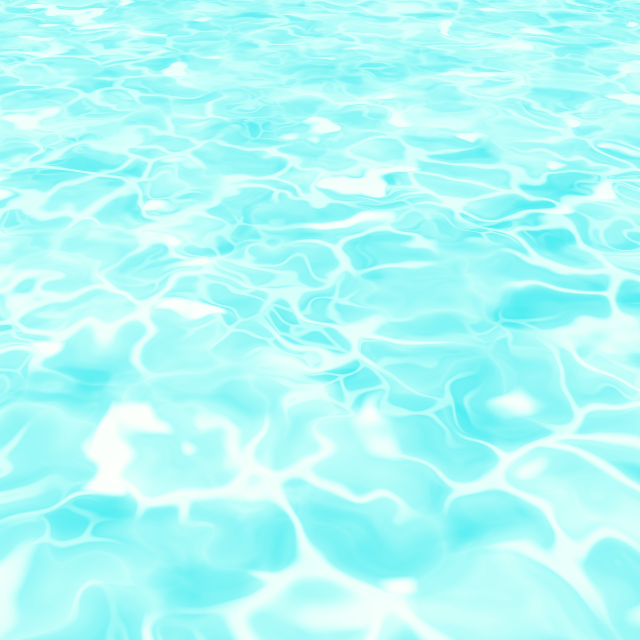
A WebGL 2 fragment shader for this texture:

```glsl
#version 300 es
precision highp float;
// Sunlit turquoise pool water seen at a slant, with bright caustic ripples.

#define HORIZON 1.4
#define CELL_SCALE 7.6
#define DEPTH_STRETCH 1.5
#define JITTER 0.88
#define WARP 0.85
#define LINE_WIDTH 0.085
#define LINE_GAIN 0.85
#define BASE_TONE 0.575
#define TONE_CONTRAST 0.62
#define FAR_HAZE 0.3

uniform vec2 u_resolution;
out vec4 fragColor;

float hash(vec2 p) {
  return fract(sin(dot(p, vec2(127.1, 311.7))) * 43758.5453);
}

vec2 hash2(vec2 p) {
  return vec2(hash(p), hash(p + 37.3));
}

float noise(vec2 p) {
  vec2 i = floor(p), f = fract(p);
  f = f * f * (3.0 - 2.0 * f);
  return mix(mix(hash(i), hash(i + vec2(1, 0)), f.x),
             mix(hash(i + vec2(0, 1)), hash(i + vec2(1, 1)), f.x), f.y);
}

float fbm(vec2 p) {
  float sum = 0.0, amp = 0.53;
  for (int i = 0; i < 4; i++) {
    sum += amp * noise(p);
    p = mat2(0.8, 0.6, -0.6, 0.8) * p * 2.03 + 11.7;
    amp *= 0.5;
  }
  return sum;
}

vec2 cellPoint(vec2 cell) {
  return cell + 0.5 + JITTER * (hash2(cell) - 0.5);
}

// x: rounded distance to the cell border, y: random tone of the cell
vec2 cells(vec2 p) {
  vec2 home = floor(p), nearest = home;
  float best = 9.0;
  for (int j = -1; j <= 1; j++)
    for (int i = -1; i <= 1; i++) {
      vec2 cell = home + vec2(i, j);
      vec2 r = cellPoint(cell) - p;
      if (dot(r, r) < best) { best = dot(r, r); nearest = cell; }
    }
  vec2 a = cellPoint(nearest) - p;
  float sum = 0.0;
  for (int j = -2; j <= 2; j++)
    for (int i = -2; i <= 2; i++) {
      if (i == 0 && j == 0) continue;
      vec2 b = cellPoint(nearest + vec2(i, j)) - p;
      sum += exp(-18.0 * dot(0.5 * (a + b), normalize(b - a)));
    }
  return vec2(-log(sum) / 18.0, hash(nearest + 5.1));
}

// Soft bright line, dimmed where it is thinner than a pixel
float caustic(float border, float width, float pixel) {
  float wide = width + 0.6 * pixel;
  return (1.0 - smoothstep(0.1 * wide, wide, border)) * width / wide;
}

// Deep cyan to warm white
vec3 waterColor(float tone) {
  float red = clamp(tone, 0.2, 1.0);
  float green = mix(0.93, 1.0, smoothstep(0.25, 0.85, red));
  float blue = mix(0.95, 0.985, smoothstep(0.3, 0.9, red));
  return vec3(red, green, blue);
}

void main() {
  vec2 uv = gl_FragCoord.xy / u_resolution;

  // Slanted water plane
  float depth = 1.0 / (HORIZON - uv.y);
  vec2 plane = CELL_SCALE * depth * vec2(uv.x - 0.5, DEPTH_STRETCH);
  float pixel = CELL_SCALE * DEPTH_STRETCH * depth * depth / u_resolution.y;

  // Ripples bend the cells, which run down to the right
  vec2 bend = vec2(noise(plane * 1.1 + 3.0), noise(plane * 1.1 + 51.0)) - 0.5;
  bend += 0.4 * (vec2(noise(plane * 2.9 + 19.0), noise(plane * 2.9 + 83.0)) - 0.5);
  vec2 flow = mat2(0.66, 0.56, -0.42, 0.92) * (plane + WARP * bend);

  vec2 large = cells(flow);
  vec2 small = cells(flow * 1.9 + 23.0 + 0.5 * bend);

  // Broad tones, cell tones and deep patches
  float tone = BASE_TONE + TONE_CONTRAST * (fbm(plane * vec2(0.8, 1.2) + bend) - 0.5);
  tone += 0.13 * (large.y - 0.5) + 0.1 * (small.y - 0.5) * smoothstep(0.0, 0.15, small.x);
  tone += 0.14 * (noise(plane * 0.45 + 7.0) - 0.5);
  tone -= 0.14 * smoothstep(0.6, 0.78, noise(plane * vec2(1.1, 1.9) + bend + 61.0));

  // Caustic lines of uneven width and strength, with a glow
  float vary = noise(plane * 0.9 + 29.0);
  float bright = LINE_GAIN * smoothstep(0.15, 0.6, vary)
               * caustic(large.x, LINE_WIDTH * mix(0.5, 1.7, vary), pixel);
  float patchy = smoothstep(0.45, 0.8, noise(plane * 0.8 + 91.0));
  bright = max(bright, 0.6 * patchy * caustic(small.x, 1.5 * LINE_WIDTH, 1.9 * pixel));
  bright = max(bright, 0.3 * exp(-7.0 * max(large.x, 0.0)));

  // Glints
  float glint = noise(plane * vec2(1.2, 1.5) + 1.2 * bend + 131.0);
  bright = max(bright, 0.95 * smoothstep(0.74, 0.9, glint));
  tone = mix(tone, 1.0, bright);

  // Paler, calmer water far away
  tone = mix(tone, 0.77, FAR_HAZE * smoothstep(0.5, 1.0, uv.y));
  fragColor = vec4(waterColor(tone), 1.0);
}
```
